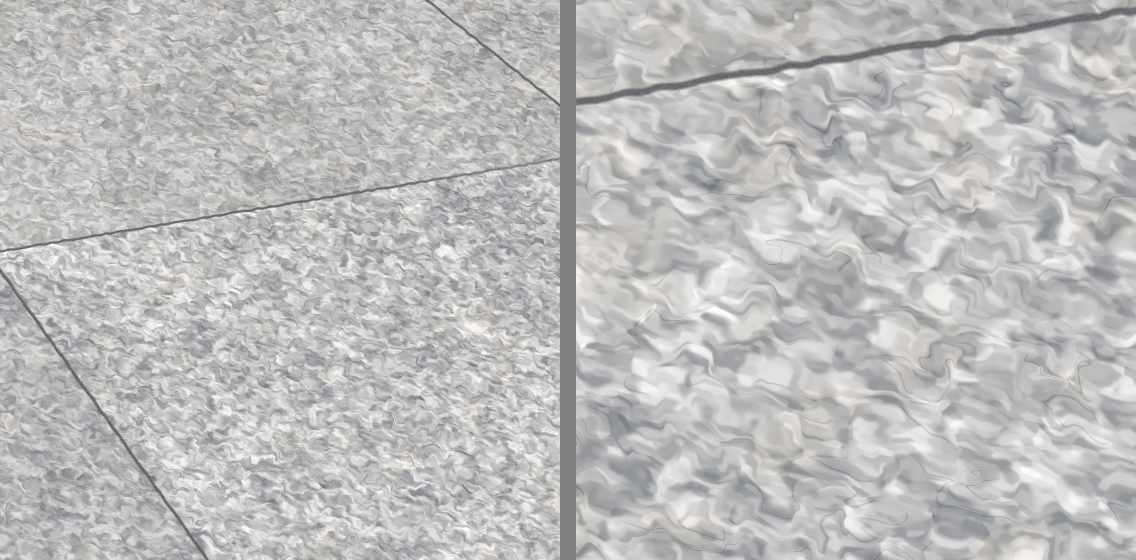
Left: the whole. Right: its middle third, enlarged.
Write a Shadertoy shader that draws this texture.

```glsl
vec3 hash3(vec2 cell) {
    vec3 h = fract(cell.xyx * vec3(0.1031, 0.1030, 0.0973));
    h += dot(h, h.yxz + 33.33);
    return fract((h.xxy + h.yzz) * h.zyx);
}

// Cellular noise: random tones blended by closeness to scattered points
float cellNoise(vec2 p) {
    vec2 cell = floor(p);
    float total = 0.0, weight = 0.0;
    for (int j = -1; j <= 1; j++) {
        for (int i = -1; i <= 1; i++) {
            vec2 neighbour = cell + vec2(i, j);
            vec3 h = hash3(neighbour + 57.0);
            vec2 d = neighbour + h.xy - p;
            float w = exp(-7.0 * dot(d, d));
            total += w * h.z;
            weight += w;
        }
    }
    return total / weight;
}

// Signed distance to the line from a to b, positive on its left
float lineSide(vec2 p, vec2 a, vec2 b) {
    vec2 dir = normalize(b - a);
    return dot(p - a, vec2(-dir.y, dir.x));
}

float joint(float d, float halfWidth, float soft) {
    return 1.0 - smoothstep(halfWidth - soft, halfWidth + soft, abs(d));
}

void mainImage(out vec4 fragColor, in vec2 fragCoord) {
    vec2 uv = fragCoord / iResolution.xy;
    float soft = max(0.0012, 0.8 / iResolution.y);

    // Slab boundaries with slightly chipped edges
    float chip = 0.0007 * sin(uv.x * 190.0 + 2.0 * sin(uv.x * 67.0));
    float middle = lineSide(uv, vec2(0.0, 0.551), vec2(1.0, 0.716)) + chip;
    float lower = lineSide(uv, vec2(0.0, 0.518), vec2(0.371, 0.0)) + chip;
    float upper = lineSide(uv, vec2(0.762, 1.0), vec2(1.0, 0.811)) + chip;
    float above = smoothstep(-soft, soft, middle);
    float leftSlab = (1.0 - above) * smoothstep(soft, -soft, lower);
    float cornerSlab = above * smoothstep(-soft, soft, upper);

    // Grain runs down to the right and shrinks with distance
    vec2 p = mat2(0.94, 0.34, -0.34, 0.94) * uv;
    p = vec2(0.94 * uv.x - 0.34 * uv.y, 0.34 * uv.x + 0.94 * uv.y);
    p *= 1.0 + 0.18 * uv.y;
    p += 7.0 * leftSlab + 3.0 * above + 5.0 * cornerSlab;
    vec2 bend = vec2(cellNoise(p * 52.0), cellNoise(p * 52.0 + 31.0)) - 0.5;
    vec2 q = p + bend * vec2(0.014, 0.016);
    float coarse = cellNoise(q * vec2(58.0, 112.0));
    float fine = cellNoise(q * vec2(118.0, 215.0) + 19.0);
    float mottle = cellNoise(p * 11.0) - 0.5;
    float cloud = cellNoise(uv * 4.0 + 9.0) - 0.5;

    // Thin curved mineral veins
    float vein = 1.0 - smoothstep(0.0, 0.10, abs(cellNoise(q * vec2(48.0, 88.0) + 43.0) - 0.42));
    vein *= smoothstep(0.42, 0.68, cellNoise(p * 38.0 + 71.0));

    // Each slab has its own brightness and contrast
    float contrast = mix(mix(0.45, 0.34, above), 0.36, leftSlab);
    float base = mix(mix(0.760, 0.737, above), 0.728, leftSlab);
    float grain = 0.58 * coarse + 0.42 * fine - 0.5;
    float tone = base + contrast * (grain - 0.24 * vein) + 0.07 * mottle + 0.04 * cloud;

    // Dark grains lean blue, light ones and some patches lean warm
    float blue = smoothstep(0.78, 0.56, tone) * mix(1.0, 0.5, above);
    float warm = smoothstep(0.52, 0.8, cellNoise(p * 24.0 + 13.0));
    vec3 color = tone + blue * vec3(-0.014, -0.003, 0.016) + warm * vec3(0.012, 0.002, -0.010);

    // Pale lip under the middle joint, then the dark joints
    color += 0.045 * smoothstep(0.007, 0.002, abs(middle + 0.006));
    float fade = mix(1.0, 0.65, smoothstep(0.6, 1.0, uv.x));
    float seam = fade * joint(middle, 0.0021, soft);
    seam = max(seam, (1.0 - above) * joint(lower, 0.0027, soft));
    seam = max(seam, above * joint(upper, 0.0022, soft));
    float dirt = 0.12 * exp(-abs(middle) * 180.0) + 0.14 * (1.0 - above) * exp(-abs(lower) * 150.0);
    color *= 1.0 - 0.5 * dirt;
    color = mix(color, vec3(0.38, 0.385, 0.40) + 0.10 * (fine - 0.5), 0.9 * seam);

    fragColor = vec4(clamp(color, 0.0, 1.0), 1.0);
}
```
